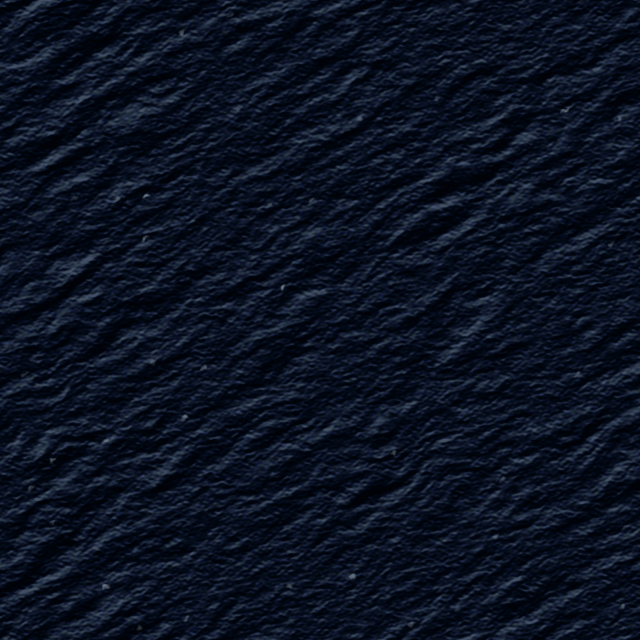
Give the GLSL for this texture, as a three.js fragment shader.

```glsl
varying vec2 vUv;

vec2 hash2(vec2 p) {
  vec3 q = fract(p.xyx * vec3(0.1031, 0.1030, 0.0973));
  q += dot(q, q.yzx + 33.33);
  return fract((q.xx + q.yz) * q.zy);
}

float cornerSlope(vec2 cell, vec2 offset) {
  return dot(hash2(cell) * 2.0 - 1.0, offset);
}

// Gradient noise scaled to a standard deviation near one
float noise(vec2 p) {
  vec2 i = floor(p);
  vec2 f = p - i;
  vec2 w = f * f * (3.0 - 2.0 * f);
  vec2 e = vec2(1.0, 0.0);
  float low = mix(cornerSlope(i, f), cornerSlope(i + e, f - e), w.x);
  float high = mix(cornerSlope(i + e.yx, f - e.yx), cornerSlope(i + 1.0, f - 1.0), w.x);
  return 5.8 * mix(low, high, w.y);
}

// Stretched noise lit across its direction, so each crest has a shaded side
float waves(vec2 p, float angle, vec2 frequency) {
  float c = cos(angle);
  float s = sin(angle);
  vec2 q = vec2(c * p.x + s * p.y, c * p.y - s * p.x) * frequency + 40.0 + angle * 170.0;
  return 0.72 * (noise(q) - noise(q + vec2(0.0, 0.75)));
}

float waterTone(vec2 p) {
  vec2 bent = p + 0.0026 * vec2(noise(p * 12.0 + 7.0), noise(p * 14.0 + 71.0));
  float gusts = noise(p * 4.5 + 23.0);
  float swell = waves(bent, 0.56, vec2(7.0, 33.0)) * (0.40 + 0.12 * gusts);
  float chop = waves(bent, 0.48, vec2(19.0, 60.0)) * (0.45 + 0.06 * gusts);
  float ripples = waves(bent, 0.34, vec2(50.0, 112.0)) * 0.50;
  float grain = waves(p, 0.16, vec2(135.0, 215.0)) * 0.48;
  return swell + chop + ripples + grain - 0.03;
}

float ramp(float from, float to, float tone) {
  return clamp((tone - from) / (to - from), 0.0, 1.0);
}

vec3 waterColor(float tone) {
  vec3 color = mix(vec3(0.0, 0.008, 0.03), vec3(0.0, 0.02, 0.06), ramp(-2.0, -0.95, tone));
  color = mix(color, vec3(0.02, 0.05, 0.11), ramp(-0.95, -0.1, tone));
  color = mix(color, vec3(0.06, 0.09, 0.17), ramp(-0.1, 0.56, tone));
  color = mix(color, vec3(0.10, 0.14, 0.22), ramp(0.56, 1.05, tone));
  color = mix(color, vec3(0.13, 0.18, 0.25), ramp(1.05, 1.45, tone));
  return mix(color, vec3(0.26, 0.31, 0.39), ramp(1.45, 2.9, tone));
}

// Sparse ragged flecks of foam, one candidate per grid cell
float foam(vec2 p) {
  vec2 ragged = p + 0.0009 * vec2(noise(p * 120.0), noise(p * 120.0 + 50.0));
  vec2 cell = floor(ragged * 15.0);
  vec2 chance = hash2(cell + 90.0);
  vec2 center = (cell + 0.2 + 0.6 * hash2(cell + 31.0)) / 15.0;
  vec2 d = ragged - center;
  d.y -= 0.4 * d.x;
  d.x *= mix(0.45, 1.0, chance.y);
  float radius = mix(0.004, 0.0065, chance.y);
  float fleck = 1.0 - smoothstep(0.2 * radius, radius, length(d));
  return fleck * step(chance.x, 0.14) * mix(0.4, 1.0, hash2(cell + 12.0).x);
}

void main() {
  float tone = waterTone(vUv);
  vec3 color = waterColor(tone);
  // Faint blue tint variation in the grain
  color.b += 0.012 * noise(vUv * 150.0 + 9.0) * ramp(-1.0, 0.3, tone);
  color = mix(color, vec3(0.50, 0.56, 0.62), foam(vUv) * (0.6 + 0.3 * ramp(-1.0, 1.0, tone)));
  gl_FragColor = vec4(color, 1.0);
}
```
